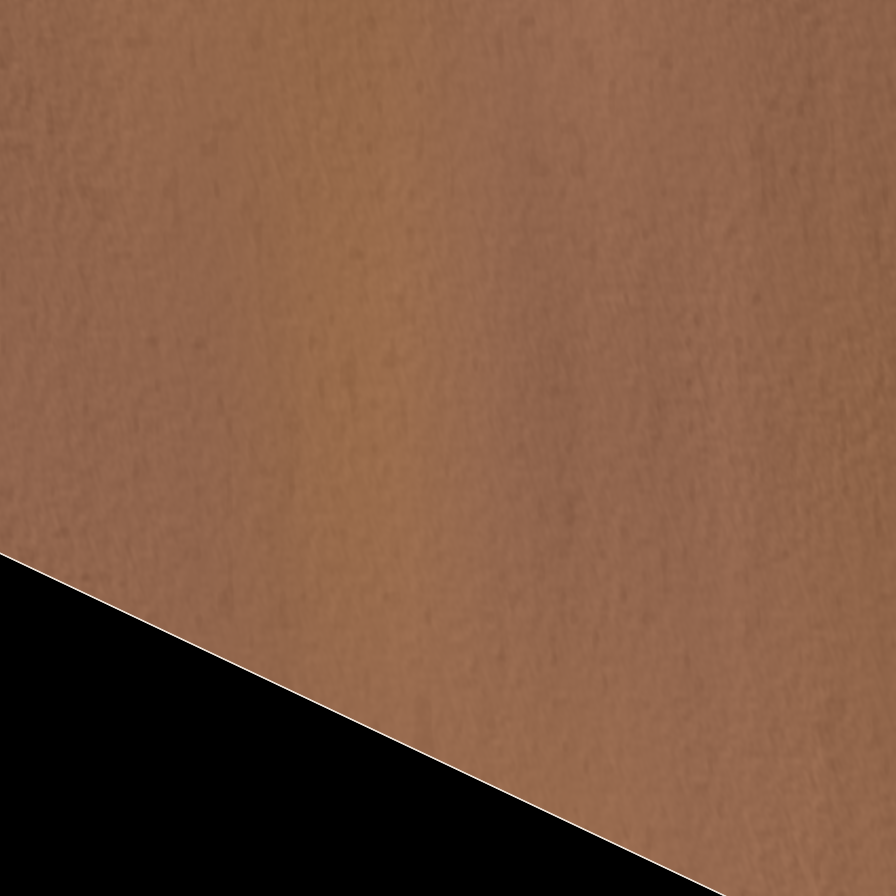
Give the GLSL for this texture, as a Shadertoy shader.

```glsl
// A plain brown wood board with faint, nearly upright streaks and fine pitted grain,
// cut off by a slanted edge with a thin pale rim over black.
// Stretched value noise makes the streaks; offset noise differences make the relief.

#define WOOD_LIGHT vec3(0.615, 0.432, 0.317)
#define WOOD_DARK vec3(0.545, 0.378, 0.272)
#define RIM_COLOR vec3(0.93, 0.89, 0.85)
#define CUT_LEFT vec2(0.0, 0.3815)
#define CUT_RIGHT vec2(0.807, 0.0)
#define RIM_WIDTH 0.0019
#define STREAK_LEAN 0.04
#define STREAK_AMOUNT 0.75
#define BROAD_AMOUNT 0.75
#define GRAIN_AMOUNT 0.058
#define HUE_AMOUNT 0.035

// Integer hash of a lattice cell, from 0 to 1
float hash(ivec2 cell) {
    uvec2 q = uvec2(cell) * uvec2(1597u, 3812u + 1u);
    uint n = (q.x ^ (q.y << 7)) * 747796405u + 2891u;
    n = ((n >> ((n >> 28) + 4u)) ^ n) * 277803u;
    n = (n ^ (n >> 15)) * 73244475u;
    n ^= n >> 16;
    return float(n & 65535u) / 65535.0;
}

// Smooth value noise, from 0 to 1
float noise(vec2 p) {
    ivec2 cell = ivec2(floor(p));
    vec2 f = fract(p);
    f = f * f * (3.0 - 2.0 * f);
    float low = mix(hash(cell), hash(cell + ivec2(1, 0)), f.x);
    float high = mix(hash(cell + ivec2(0, 1)), hash(cell + ivec2(1, 1)), f.x);
    return mix(low, high, f.y);
}

// Two octaves of small pits, slightly taller than wide and slanted
float pits(vec2 p) {
    vec2 q = vec2(p.x + 0.35 * p.y, p.y * 0.7);
    return 0.65 * noise(q * 110.0 + 31.0) + 0.35 * noise(q * 210.0 + 77.0);
}

// Vertical streaks of several widths, centred on zero
float streaks(vec2 p) {
    float sum = 0.0;
    float weight = 0.4;
    vec2 scale = vec2(13.0, 1.3);
    for (int i = 0; i < 3; i++) {
        sum += weight * (noise(p * scale + 19.0 * float(i + 1)) - 0.5);
        scale *= vec2(2.2, 1.7);
        weight *= 0.75;
    }
    return sum;
}

vec3 wood(vec2 uv) {
    // Fibres lean more towards the right side and waver a little
    vec2 p = uv;
    p.x += STREAK_LEAN * uv.x * uv.y + 0.012 * (noise(uv * vec2(2.0, 3.0) + 5.0) - 0.5);

    float broad = noise(p * vec2(4.5, 1.8) + 43.0) - 0.5;
    float side = smoothstep(0.15, 0.5, abs(uv.x - 0.45));
    float tone = 0.54 + BROAD_AMOUNT * broad * 0.7
               + STREAK_AMOUNT * streaks(p) * mix(0.65, 1.25, side)
               - 0.24 * smoothstep(0.7, 1.0, uv.x);
    vec3 color = mix(WOOD_DARK, WOOD_LIGHT, tone);

    // Warm ochre drifting against cooler, pinker brown
    float hue = noise(p * vec2(5.0, 2.0) + 91.0) - 0.5 + 0.25 * (uv.y - 0.5);
    color += HUE_AMOUNT * hue * vec3(0.25, 0.2, -0.8);

    // Relief lit from the upper left, in patches of varying strength
    float relief = pits(p) - pits(p + vec2(-0.0045, 0.0045));
    float patchy = 0.65 + 0.5 * noise(uv * vec2(9.0, 6.0) + 7.0);
    float fleck = smoothstep(0.72, 0.95, noise(p * vec2(85.0, 42.0) + 113.0));
    float grain = relief * patchy * mix(0.8, 1.15, side) - 0.35 * fleck;
    return color + GRAIN_AMOUNT * grain * vec3(1.0, 0.9, 0.8);
}

void mainImage(out vec4 fragColor, in vec2 fragCoord) {
    vec2 uv = fragCoord / iResolution.xy;
    float pixel = 1.0 / iResolution.y;

    // Signed distance to the cut, positive on the board
    vec2 along = normalize(CUT_RIGHT - CUT_LEFT);
    float cut = dot(uv - CUT_LEFT, vec2(-along.y, along.x));

    float board = smoothstep(-0.5 * pixel, 0.5 * pixel, cut);
    float inner = smoothstep(-0.5 * pixel, 0.5 * pixel, cut - RIM_WIDTH);
    vec3 color = mix(RIM_COLOR, wood(uv), inner) * board;
    fragColor = vec4(color, 1.0);
}
```
